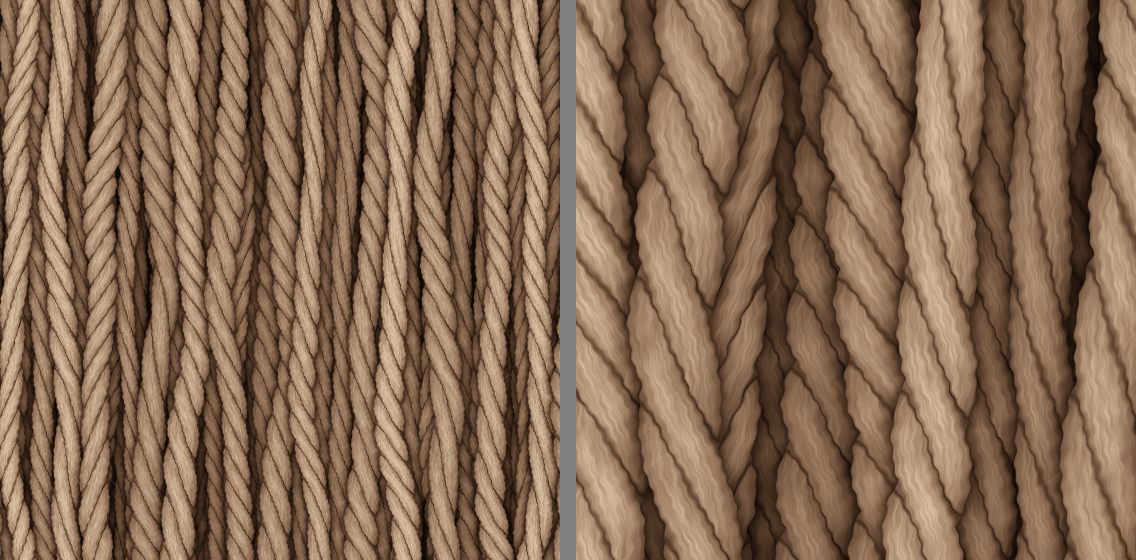
Left, the full canvas; right, a detail of the centre.
Give the GLSL for this texture, as a Shadertoy shader.

```glsl
const float TAU = 6.2831853;
const int LAYERS = 3;
const int PLIES = 3;
const vec3 SPACING = vec3(0.034, 0.050, 0.076);      // back, middle, front
const vec3 ROPE_RADIUS = vec3(0.019, 0.022, 0.026);
const vec3 SWAY = vec3(0.004, 0.008, 0.014);
const vec3 LEVEL = vec3(0.53, 0.66, 0.77);
const float TWIST = 34.0;            // radians per canvas height
const float REVERSED_SHARE = 0.25;   // ropes twisted the other way
const float PLY_OFFSET = 0.48;
const float PLY_RADIUS = 0.56;
const float SHADOW_REACH = 0.007;
const float SHADOW_DEPTH = 0.62;
const float FUZZ = 0.0005;
const float FIBRE_CONTRAST = 0.34;
const float HAIR_CELL = 0.05;
const float HAIR_WIDTH = 0.0008;
const float HAIR_GAIN = 0.10;
const float GAP_TONE = 0.14;
const vec3 WOOL_BASE = vec3(1.0, 0.58, 0.32);
const vec3 WOOL_LIFT = vec3(0.0, 0.36, 0.51);

float hash(vec2 p) {
    return fract(sin(dot(p, vec2(127.1, 311.7))) * 43758.547);
}

vec2 hash2(vec2 p) {
    return vec2(hash(p), hash(p + 19.7));
}

// Distance to the nearest scattered point
float cellular(vec2 p) {
    vec2 cell = floor(p), f = p - cell;
    float nearest = 2.0;
    for (int j = -1; j <= 1; j++)
    for (int i = -1; i <= 1; i++) {
        vec2 o = vec2(i, j);
        nearest = min(nearest, length(o + hash2(cell + o) - f));
    }
    return nearest;
}

float sway(float y, float seed) {
    float phase = seed * TAU;
    return sin(y * 5.0 + phase) + 0.5 * sin(y * 11.0 + phase * 3.0)
         + 0.25 * sin(y * 21.0 + phase * 7.0);
}

// Returns tone, signed edge distance and fibre coordinates of one rope
vec4 rope(float x, float y, float radius, float seed) {
    float turn = fract(seed * 13.7) < REVERSED_SHARE ? 1.0 : -1.0;
    float angle = turn * (y * TWIST * mix(0.75, 1.2, fract(seed * 5.3))
                + 1.3 * sin(y * 8.0 + seed * 40.0)) + seed * TAU;
    float spread = PLY_OFFSET * (1.0 + 0.22 * sin(y * 7.0 + seed * 90.0));
    float best = -9.0, second = -9.0, edge = 1.0, tone = 0.0;
    vec2 fibre = vec2(0.0);
    for (int k = 0; k < PLIES; k++) {
        float a = angle + TAU * float(k) / float(PLIES);
        float v = (x / radius - spread * sin(a)) / PLY_RADIUS;
        float dome = sqrt(max(0.0, 1.0 - v * v));
        float height = spread * cos(a) + PLY_RADIUS * dome - 2.0 * max(0.0, abs(v) - 1.0);
        edge = min(edge, (abs(v) - 1.0) * PLY_RADIUS * radius);
        if (height > best) {
            second = best;
            best = height;
            tone = (0.52 + 0.48 * dome - 0.07 * v) * (0.88 + 0.12 * cos(a));
            fibre = vec2(v * 4.0 + float(k) * 17.0 + seed * 91.0, y * 32.0);
        } else {
            second = max(second, height);
        }
    }
    tone *= mix(0.66, 1.0, smoothstep(0.0, 0.3, best - second));
    return vec4(tone, edge, fibre);
}

// Thin curved stray hairs, mostly upright
float hairs(vec2 p, float pixel) {
    vec2 cell = floor(p / HAIR_CELL);
    float amount = 0.0;
    for (int j = -1; j <= 1; j++)
    for (int i = -1; i <= 1; i++) {
        vec2 id = cell + vec2(i, j), r = hash2(id + 5.0);
        vec2 q = p - (id + r) * HAIR_CELL;
        float a = (hash(id + 8.0) - 0.5) * 2.2;
        q = mat2(cos(a), sin(a), -sin(a), cos(a)) * q;
        float bend = (r.x - 0.5) * 30.0 * q.y * q.y + 0.001 * sin(q.y * 150.0 + r.y * TAU);
        float line = smoothstep(HAIR_WIDTH + pixel, 0.0, abs(q.x - bend));
        amount += line * smoothstep(0.026, 0.012, abs(q.y)) * r.y;
    }
    return amount;
}

void mainImage(out vec4 fragColor, in vec2 fragCoord) {
    float pixel = 1.0 / iResolution.y;
    vec2 uv = fragCoord * pixel;
    vec2 p = uv;
    p.x += FUZZ * (sin(uv.y * 310.0 + uv.x * 170.0) + sin(uv.y * 530.0 - uv.x * 410.0));

    // Ropes painted from back to front, each shading what lies behind
    float tone = GAP_TONE;
    vec2 fibre = p * vec2(200.0, 32.0);
    for (int layer = 0; layer < LAYERS; layer++) {
        float column = floor(p.x / SPACING[layer]);
        for (int i = -2; i <= 2; i++) {
            vec2 id = vec2(column + float(i), float(layer) * 31.0 + 3.0);
            float seed = hash(id);
            float centre = (id.x + 0.5 + 0.5 * (hash(id + 7.0) - 0.5)) * SPACING[layer];
            centre += SWAY[layer] * sway(p.y, seed);
            float radius = ROPE_RADIUS[layer] * mix(0.82, 1.12, hash(id + 11.0));
            vec4 strand = rope(p.x - centre, p.y, radius, seed);
            float cover = smoothstep(pixel, -pixel, strand.y);
            tone *= 1.0 - SHADOW_DEPTH * exp(-max(strand.y, 0.0) / SHADOW_REACH);
            float level = LEVEL[layer] * mix(0.92, 1.07, hash(id + 23.0));
            tone = mix(tone, strand.x * level, cover);
            if (cover > 0.5) fibre = strand.zw;
        }
    }

    // Spun fibres and loose fuzz
    float grain = 0.6 * cellular(fibre) + 0.4 * cellular(fibre * vec2(2.3, 1.9) + 40.0);
    tone *= 1.0 + FIBRE_CONTRAST * (0.48 - grain);
    tone += HAIR_GAIN * (hairs(uv, pixel) + hairs(uv + 3.37, pixel)) * (0.85 - tone);
    tone = clamp(tone, 0.06, 0.84);
    fragColor = vec4(tone * (WOOL_BASE + WOOL_LIFT * tone), 1.0);
}
```
